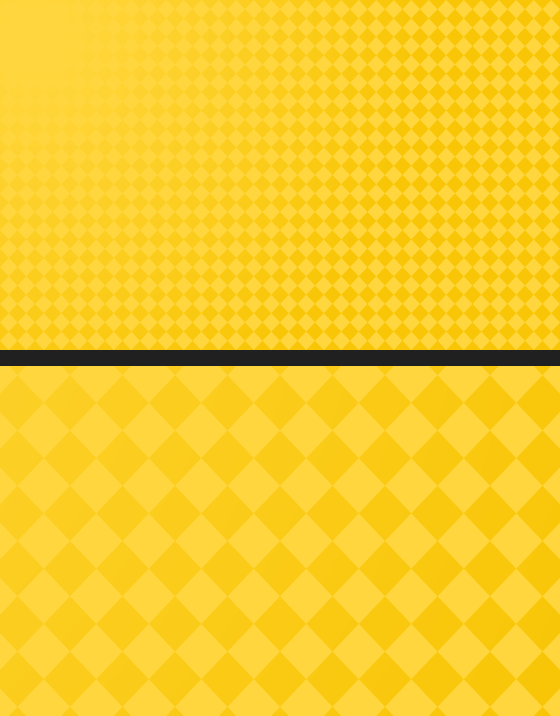
Top, the full canvas; bottom, a detail of the centre.
Give the GLSL for this pattern, as a WebGL 1 fragment shader.

```glsl
precision highp float;

uniform vec2 u_resolution;

const vec2 REPEATS = vec2(32.0, 19.0);
const vec3 PALE_YELLOW = vec3(1.0, 0.84, 0.24);
const vec3 DEEP_GOLD = vec3(0.973, 0.776, 0.025);
const vec2 GLOW_CENTER = vec2(0.06, 0.88);
const float GLOW_INNER = 0.08;
const float GLOW_OUTER = 1.10;

// Signed distance in cell units, negative inside; tips touch the cell edges
float diamond(vec2 cell) {
  vec2 offset = abs(cell - 0.5);
  return offset.x + offset.y - 0.5;
}

// Coverage of a shape, smoothed over about one pixel
float coverage(float distance, float pixel) {
  return 1.0 - smoothstep(-0.6 * pixel, 0.6 * pixel, distance);
}

// Zero at the glow, rising evenly to one away from it
float glowFalloff(vec2 uv, vec2 center, float aspect) {
  float radius = length((uv - center) * vec2(aspect, 1.0));
  return clamp((radius - GLOW_INNER) / (GLOW_OUTER - GLOW_INNER), 0.0, 1.0);
}

void main() {
  vec2 uv = gl_FragCoord.xy / u_resolution;
  float aspect = u_resolution.x / u_resolution.y;

  // Background fades into the diamond colour near the glow
  float depth = glowFalloff(uv, GLOW_CENTER, aspect);
  vec3 background = mix(PALE_YELLOW, DEEP_GOLD, depth);

  // Grid of pale diamonds
  float pixel = length(REPEATS / u_resolution);
  float mask = coverage(diamond(fract(uv * REPEATS)), pixel);

  gl_FragColor = vec4(mix(background, PALE_YELLOW, mask), 1.0);
}
```
